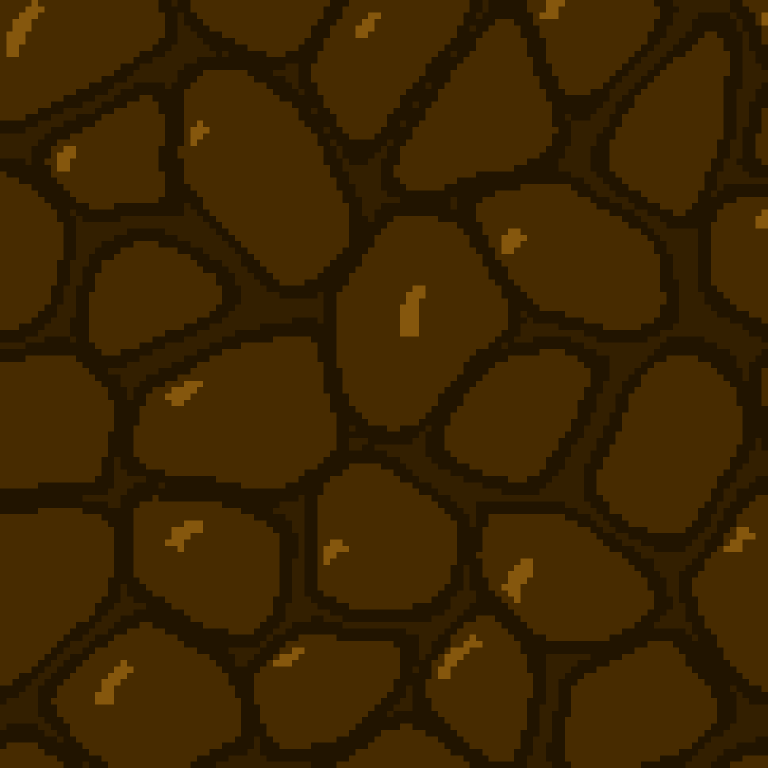
Give the GLSL for this texture, as a WebGL 1 fragment shader.

```glsl
precision highp float;
// Pixelated wall of rounded brown stones with dark outlines, earth gaps and small glints.

#define PIXELS 121.0            // blocks per canvas height
#define STONES vec2(4.0, 5.5)   // stones across and up
#define JITTER 0.72             // scatter of stone centres
#define ROUNDING 0.016          // softness of stone corners
#define GAP_MIN 0.008           // half gap between touching stones
#define GAP_VARY 0.021          // extra half gap between loose stones
#define OUTLINE 0.0168          // outline width
#define GLINT_RADIUS 0.056      // distance of glint from stone centre
#define GLINT_WIDTH 0.017

const vec3 STONE = vec3(0.28, 0.17, 0.0);
const vec3 EDGE = vec3(0.13, 0.08, 0.0);
const vec3 EARTH = vec3(0.20, 0.12, 0.0);
const vec3 GLINT = vec3(0.52, 0.34, 0.05);

uniform vec2 u_resolution;

float hash(vec2 p) {
  vec3 q = fract(vec3(p.xyx) * 0.1031 + 0.37);
  q += dot(q, q.yzx + 33.33);
  return fract((q.x + q.y) * q.z);
}

// Stone centre in canvas units; odd rows are shifted by half a stone.
vec2 stoneCentre(vec2 cell) {
  vec2 scatter = vec2(hash(cell + 7.3), hash(cell + 41.9)) - 0.5;
  float stagger = 0.5 * mod(cell.y, 2.0);
  return (cell + 0.5 + JITTER * scatter + vec2(stagger, 0.0)) / STONES;
}

// Layered sines bend the straight cell borders.
vec2 warp(vec2 p) {
  p += 0.012 * sin(p.yx * vec2(17.0, 14.0) + vec2(0.6, 2.1));
  return p + 0.0035 * sin(p.yx * vec2(49.0, 57.0) + vec2(1.7, 0.4));
}

vec3 wall(vec2 uv) {
  vec2 p = warp(uv);
  vec2 base = floor(p * STONES);

  // Nearest stone
  vec2 home = base;
  vec2 toHome = vec2(9.0);
  for (int y = -2; y <= 2; y++) {
    for (int x = -2; x <= 2; x++) {
      vec2 cell = base + vec2(float(x), float(y));
      vec2 r = stoneCentre(cell) - p;
      if (dot(r, r) < dot(toHome, toHome)) {
        toHome = r;
        home = cell;
      }
    }
  }

  // Smooth minimum of border distances, each border with its own gap
  float sum = 0.0;
  for (int y = -2; y <= 2; y++) {
    for (int x = -2; x <= 2; x++) {
      vec2 cell = home + vec2(float(x), float(y));
      if (x != 0 || y != 0) {
        vec2 r = stoneCentre(cell) - p;
        float border = dot(0.5 * (toHome + r), normalize(r - toHome));
        float loose = hash(home + cell + 90.5);
        float gap = GAP_MIN + GAP_VARY * loose * loose;
        sum += exp((gap - border) / ROUNDING);
      }
    }
  }
  float inside = -ROUNDING * log(sum);

  // Glint: short arc at the upper left of the stone
  vec2 local = -toHome / vec2(1.25, 1.0);
  float aim = 2.6 + 0.6 * (hash(home + 13.1) - 0.5);
  float halfArc = mix(0.15, 0.68, hash(home + 27.7));
  float offAim = abs(atan(local.y, local.x + 1e-5) - aim);
  offAim = min(offAim, 6.28319 - offAim);
  bool onArc = abs(length(local) - GLINT_RADIUS) < 0.5 * GLINT_WIDTH;

  if (inside < -OUTLINE) return EARTH;
  if (inside < 0.0) return EDGE;
  if (onArc && offAim < halfArc && inside > 0.009) return GLINT;
  return STONE;
}

void main() {
  // Four samples per pixel soften the block edges
  vec3 color = vec3(0.0);
  for (int y = 0; y < 2; y++) {
    for (int x = 0; x < 2; x++) {
      vec2 offset = 0.5 * vec2(float(x), float(y)) - 0.25;
      vec2 uv = (gl_FragCoord.xy + offset) / u_resolution.y;
      color += 0.25 * wall((floor(uv * PIXELS) + 0.5) / PIXELS);
    }
  }
  gl_FragColor = vec4(color, 1.0);
}
```
